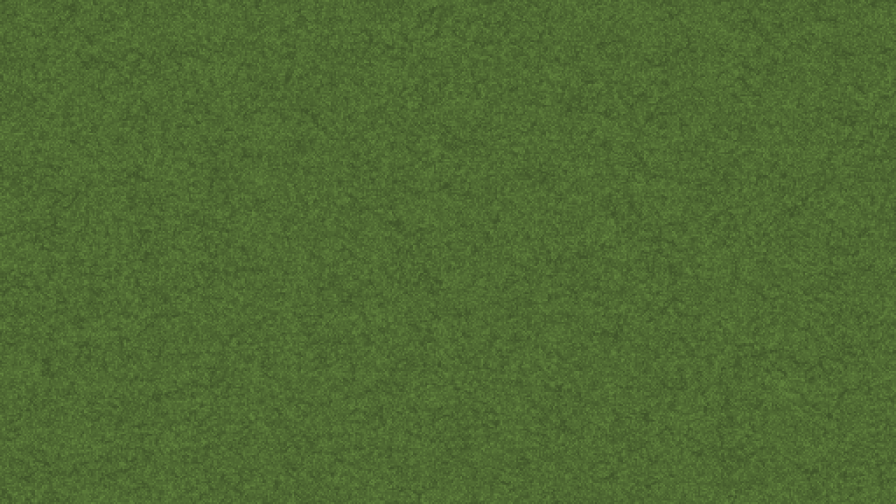
Write a WebGL 2 fragment shader that draws this texture.

```glsl
#version 300 es
precision highp float;

uniform vec2 u_resolution;
out vec4 fragColor;

vec2 hash2(vec2 cell) {
    uvec2 v = uvec2(ivec2(cell)) * 1664525u + 10139u;
    v.x += v.y * 16645u;
    v.y += v.x * 69069u;
    v ^= v >> 16u;
    v.x += v.y * 16645u;
    v.y += v.x * 69069u;
    v ^= v >> 15u;
    return vec2(v & 65535u) / 65535.0;
}

// Cellular noise: x = gap between the two nearest seeds, y = random id of the nearest
vec2 cellular(vec2 p) {
    vec2 base = floor(p);
    float nearest = 9.0, second = 9.0, id = 0.0;
    for (int y = -1; y <= 1; y++) {
        for (int x = -1; x <= 1; x++) {
            vec2 cell = base + vec2(x, y);
            float d = length(cell + hash2(cell) - p);
            if (d < nearest) {
                second = nearest;
                nearest = d;
                id = hash2(cell + 517.0).x;
            } else {
                second = min(second, d);
            }
        }
    }
    return vec2(second - nearest, id);
}

// Brightness of one square grain of turf
float grainTone(vec2 grain) {
    float speck = hash2(grain + 91.0).x;
    float clump = cellular(grain * vec2(0.42, 0.5) + 40.0).y;

    // Broken, wavering creases between tufts
    vec2 bend = 1.5 * sin(grain.yx * vec2(0.43, 0.37) + 2.0 * sin(grain * 0.11));
    vec2 tuft = cellular((grain + bend) * vec2(0.1, 0.13) + 9.0);
    float broken = smoothstep(0.3, 0.6, cellular(grain * 0.16 + 70.0).y);
    float crease = (1.0 - smoothstep(0.06, 0.2, tuft.x)) * broken;

    // Faint wide drifts
    float drift = sin(grain.y * 0.19 + 1.5 * sin(grain.x * 0.031))
                + sin(grain.x * 0.13 + 1.7 * sin(grain.y * 0.043));

    return 0.04 + 0.56 * speck * speck + 0.34 * clump - 0.24 * crease + 0.018 * drift;
}

void main() {
    vec2 p = gl_FragCoord.xy / u_resolution.y * 288.0 - 0.5;
    float pixel = 288.0 / u_resolution.y;

    // Square grains with edges one pixel soft
    vec2 grain = floor(p);
    vec2 blend = clamp((fract(p) - 0.5) / pixel + 0.5, 0.0, 1.0);
    float low = mix(grainTone(grain), grainTone(grain + vec2(1, 0)), blend.x);
    float high = mix(grainTone(grain + vec2(0, 1)), grainTone(grain + 1.0), blend.x);
    float tone = clamp(mix(low, high, blend.y), -0.1, 1.0);

    vec3 shade = vec3(0.265, 0.35, 0.172);
    vec3 sunlit = vec3(0.40, 0.535, 0.25);
    fragColor = vec4(mix(shade, sunlit, tone), 1.0);
}
```
